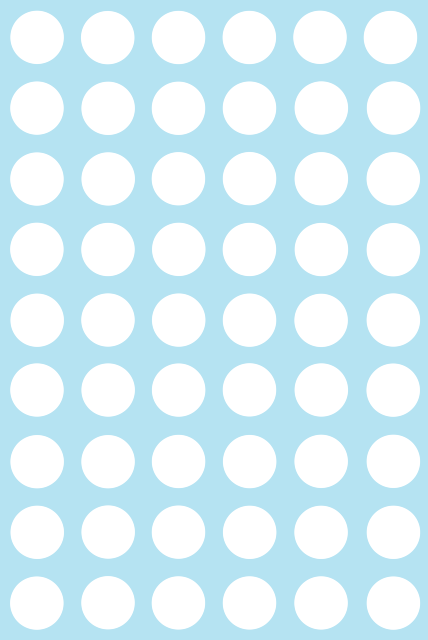
Give the GLSL for this pattern, as a WebGL 1 fragment shader.

```glsl
precision highp float;
// White dots in a 6 by 9 grid on pale blue, placed slightly by hand:
// each cell holds one disc whose centre drifts a little by row and column.
// Discs stay inside their cells, so the sheet tiles without a seam.

uniform vec2 u_resolution;

#define GRID vec2(6.0, 9.0)
#define RADIUS 0.375
#define SKY vec3(0.71, 0.89, 0.95)
#define DOT vec3(1.0)
#define COLUMN_SWAY 0.0105  // sideways shift varying across the columns
#define COLUMN_SHIFT 0.009  // sideways shift shared by all columns
#define TOP_SQUEEZE 0.0094  // tighter column spacing in the top row
#define ROW_SQUEEZE 0.0061  // tighter spacing between rows
#define HIGH_ROW 3.0        // the row that sits a little high
#define HIGH_LIFT 0.012
#define JITTER 0.006        // full width of the random offset

const float TAU = 6.2831853;

// Two random values per cell, without sine.
vec2 hash22(vec2 p) {
  vec3 q = fract(p.xyx * vec3(0.1031, 0.1030, 0.0973));
  q += dot(q, q.yzx + 33.33);
  return fract((q.xx + q.yz) * q.zy);
}

// Offset of a disc from its cell centre, in cells.
vec2 dotOffset(vec2 cell) {
  float topRow = step(GRID.y - 1.5, cell.y);
  float sway = COLUMN_SHIFT + COLUMN_SWAY * cos(TAU * cell.x / GRID.x);
  float squeeze = 0.022 - TOP_SQUEEZE * cell.x;
  float highRow = 1.0 - step(0.5, abs(cell.y - HIGH_ROW));
  float lift = 0.0218 - ROW_SQUEEZE * cell.y + HIGH_LIFT * highRow;
  return vec2(mix(sway, squeeze, topRow), lift)
       + JITTER * (hash22(cell) - 0.5);
}

void main() {
  vec2 p = gl_FragCoord.xy / u_resolution * GRID;
  vec2 cell = mod(floor(p), GRID);

  // Signed distance to the disc, smoothed over one pixel
  float dist = length(fract(p) - 0.5 - dotOffset(cell)) - RADIUS;
  float pixel = GRID.y / u_resolution.y;
  float cover = 1.0 - smoothstep(-0.6 * pixel, 0.6 * pixel, dist);

  gl_FragColor = vec4(mix(SKY, DOT, cover), 1.0);
}
```
